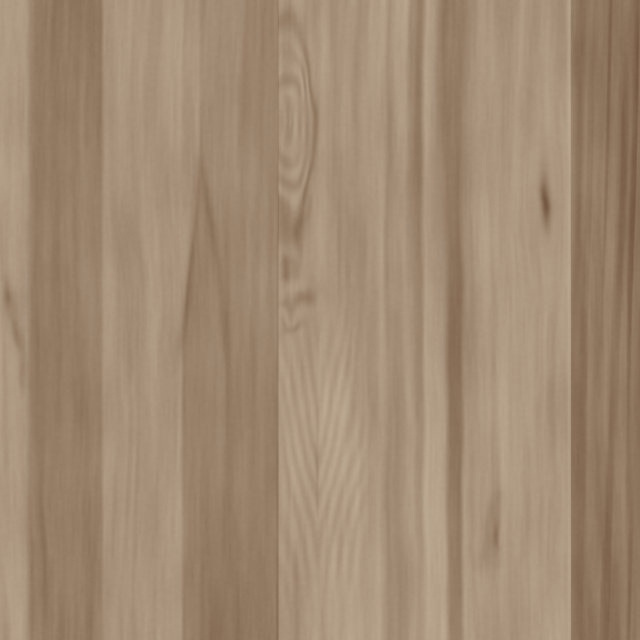
A Shadertoy shader for this texture:

```glsl
float hash(vec2 p) {
    vec3 q = fract(vec3(p.xyx) * 0.1031);
    q += dot(q, q.yzx + 33.33);
    return fract((q.x + q.y) * q.z);
}

// Value noise centred on zero
float noise(vec2 p) {
    vec2 i = floor(p), f = fract(p);
    f = f * f * (3.0 - 2.0 * f);
    float low = mix(hash(i), hash(i + vec2(1, 0)), f.x);
    float high = mix(hash(i + vec2(0, 1)), hash(i + vec2(1, 1)), f.x);
    return mix(low, high, f.y) - 0.5;
}

// Soft window between two limits
float band(float x, float lo, float hi, float soft) {
    return smoothstep(lo - soft, lo + soft, x) * (1.0 - smoothstep(hi - soft, hi + soft, x));
}

// Elliptical falloff with a leaning long axis
float spot(vec2 p, vec2 centre, vec2 radius, float lean) {
    vec2 d = p - centre;
    d.x -= lean * d.y;
    d /= radius;
    return exp(-dot(d, d));
}

// Side by side boards, from dark 0 to light 1
float boardTone(vec2 p) {
    float edges[5] = float[5](0.045, 0.16, 0.285, 0.435, 0.892);
    float tones[5] = float[5](0.20, 0.66, 0.22, 0.84, 0.12);
    float softness[5] = float[5](0.006, 0.004, 0.004, 0.0015, 0.0015);
    float tone = 0.76;
    for (int i = 0; i < 5; i++) {
        float next = tones[i];
        float edge = edges[i];
        if (i == 2) {
            // The dark heartwood narrows to a point near the top
            edge += 0.027 * smoothstep(0.45, 0.77, p.y);
            next = mix(next, 0.43, smoothstep(0.5, 0.85, p.y + 3.0 * (p.x - 0.33)));
        }
        tone = mix(tone, next, smoothstep(edge - softness[i], edge + softness[i], p.x));
    }
    return tone;
}

// Long fibres, fine pores and broad shading
float grain(vec2 p) {
    float fibre = 0.30 * noise(p * vec2(75.0, 2.2)) + 0.22 * noise(p * vec2(150.0, 5.0) + 17.0);
    float pores = 0.13 * noise(p * vec2(240.0, 28.0) + 41.0) + 0.07 * noise(p * 190.0);
    float shade = 0.36 * noise(p * vec2(15.0, 3.0) + 5.0) + 0.20 * noise(p * vec2(30.0, 11.0) + 9.0);
    return fibre + pores + shade;
}

void mainImage(out vec4 fragColor, in vec2 fragCoord) {
    vec2 p = fragCoord / iResolution.xy;
    float lightBoard = step(0.435, p.x) * step(p.x, 0.892);

    // Fibres wander and part around the tight knot
    vec2 q = p;
    q.x += 0.012 * noise(p * vec2(5.0, 2.5)) + 0.004 * noise(p * vec2(14.0, 9.0));
    q.x -= 0.6 * (p.x - 0.851) * spot(p, vec2(0.851, 0.685), vec2(0.035, 0.11), 0.0);
    float tone = boardTone(p) + grain(q);

    // Straight dark and pale streaks
    float streaks = band(p.x, 0.595, 0.735, 0.015);
    float stripe = noise(vec2(q.x * 82.0, p.y * 0.9 + 3.0));
    tone += streaks * (1.0 * stripe - 0.20);
    tone -= 0.22 * band(p.x, 0.70, 0.80, 0.025) * smoothstep(-0.2, 0.3, noise(q * vec2(18.0, 1.6)));

    // Slanted lines on the right board
    float rightBoard = smoothstep(0.891, 0.894, p.x);
    float slant = p.x - 0.025 * p.y + 0.005 * noise(vec2(4.0, p.y * 4.0));
    float lines = smoothstep(0.08, 0.38, noise(vec2(slant * 115.0, p.y * 1.4)));
    tone -= rightBoard * lines * (0.25 + 0.35 * smoothstep(0.93, 1.0, p.x));

    // Half oval figure cut off by the board seam
    vec2 oval = (p - vec2(0.447, 0.815)) / vec2(0.046, 0.17);
    oval += 0.35 * vec2(noise(p * vec2(45.0, 16.0)), noise(p * vec2(30.0, 13.0) + 7.0));
    float ring = length(oval);
    float ovalMask = lightBoard * (1.0 - smoothstep(0.85, 1.2, ring));
    tone -= ovalMask * (0.16 + 0.24 * sin(ring * 21.0) * (0.6 + noise(p * 30.0)));
    tone -= 0.35 * lightBoard * exp(-pow((ring - 1.0) * 9.0, 2.0));

    // Nested arches in the heartwood and pointed figure in the pale board
    float arch = p.y + 9.0 * abs(p.x - 0.313 - 0.02 * (0.76 - p.y));
    arch += 0.12 * noise(p * vec2(25.0, 5.0));
    tone -= 0.35 * exp(-pow((arch - 0.77) * 16.0, 2.0)) * band(p.y, 0.44, 0.77, 0.04);
    float chevron = p.y - 6.0 * abs(p.x - 0.497) + 0.14 * noise(p * vec2(30.0, 6.0));
    float chevronMask = band(p.x, 0.44, 0.57, 0.02) * band(p.y, 0.08, 0.48, 0.08);
    tone += 0.13 * chevronMask * sin(chevron * 60.0);
    tone -= 0.32 * spot(p, vec2(0.496, 0.28), vec2(0.0025, 0.09), 0.0);

    // Knots with ragged edges
    vec2 k = p + 0.018 * vec2(noise(p * vec2(60.0, 25.0)), 2.0 * noise(p * vec2(55.0, 30.0) + 3.0));
    float ragged = 0.75 + 0.8 * noise(p * vec2(90.0, 45.0));
    tone -= 1.25 * spot(p + 0.003 * noise(p * 40.0), vec2(0.852, 0.682), vec2(0.007, 0.036), -0.04);
    tone -= 0.30 * spot(p, vec2(0.853, 0.70), vec2(0.014, 0.07), 0.0);
    tone -= 0.95 * ragged * spot(k, vec2(0.027, 0.475), vec2(0.009, 0.060), -0.18);
    tone -= 0.50 * ragged * spot(k, vec2(0.015, 0.535), vec2(0.020, 0.020), 0.0);
    tone -= 0.55 * ragged * spot(k, vec2(0.768, 0.17), vec2(0.014, 0.065), 0.06);
    tone -= 0.40 * spot(k, vec2(0.778, 0.17), vec2(0.006, 0.020), 0.0);
    tone -= lightBoard * 0.95 * ragged * spot(k, vec2(0.450, 0.585), vec2(0.014, 0.014), 0.3);
    tone -= lightBoard * 0.65 * ragged * spot(k, vec2(0.465, 0.535), vec2(0.032, 0.014), 0.0);
    tone -= lightBoard * 0.45 * ragged * spot(k, vec2(0.457, 0.49), vec2(0.022, 0.012), 0.0);
    tone -= lightBoard * 0.40 * spot(k, vec2(0.472, 0.64), vec2(0.007, 0.045), 0.12);

    // Thin shadow along the main seams
    tone -= 0.22 * exp(-pow((p.x - 0.434) / 0.0025, 2.0));
    tone += 0.15 * exp(-pow((p.x - 0.889) / 0.003, 2.0));

    vec3 darkWood = vec3(0.55, 0.45, 0.36);
    vec3 paleWood = vec3(0.70, 0.62, 0.53);
    fragColor = vec4(mix(darkWood, paleWood, clamp(tone, -1.2, 1.2)), 1.0);
}
```
